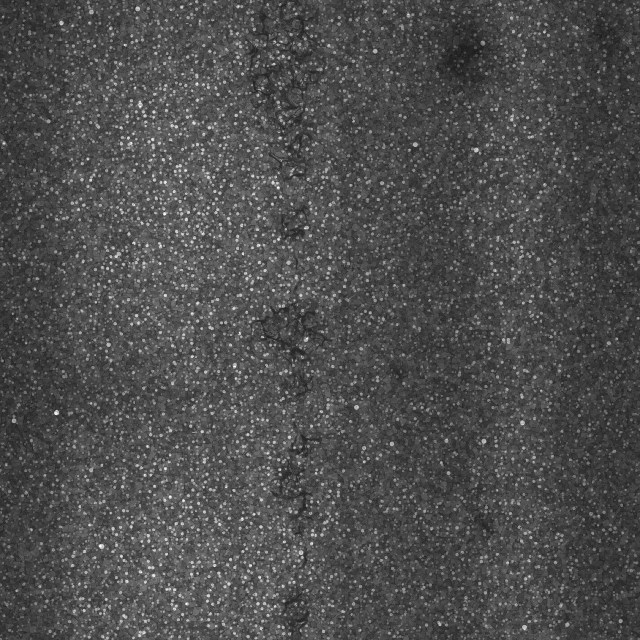
A WebGL 2 fragment shader for this texture:

```glsl
#version 300 es
precision highp float;
// Worn grey asphalt with vertical tyre bands, bright grit and a cracked central seam.
uniform vec2 u_resolution;
out vec4 fragColor;

vec3 hash3(vec2 p) {
  vec3 q = fract(p.xyx * vec3(0.1031, 0.1030, 0.0973));
  q += dot(q, q.yxz + 33.33);
  return fract((q.xxy + q.yzz) * q.zyx);
}

// Cellular noise: nearest distance, second distance, two random values of the cell.
vec4 cells(vec2 p) {
  vec2 base = floor(p), id = base;
  float near = 9.0, next = 9.0;
  for (int j = -1; j <= 1; j++)
    for (int i = -1; i <= 1; i++) {
      vec2 cell = base + vec2(i, j);
      float d = length(cell + 0.1 + 0.8 * hash3(cell).xy - p);
      if (d < near) { next = near; near = d; id = cell; }
      else next = min(next, d);
    }
  vec3 r = hash3(id + 57.0);
  return vec4(near, next, r.xy);
}

float bell(float x, float centre, float width) {
  float t = (x - centre) / width;
  return exp(-t * t);
}

float blot(vec2 p, vec2 centre, vec2 radius) {
  vec2 q = (p - centre) / radius;
  return exp(-dot(q, q));
}

// Layered sines that roughen outlines.
vec2 ripple(vec2 p) {
  return sin(p.yx * 73.0 + 2.0 * sin(p * 41.0)) * 0.0045
       + sin(p.yx * 211.0 + 2.0 * sin(p * 157.0)) * 0.0019
       + sin(p.yx * 467.0 + p * 283.0) * 0.0009;
}

// Broad light and dark bands of the road.
float roadTone(vec2 p) {
  float tone = 0.222 + 0.095 * bell(p.x, 0.27, 0.17) + 0.07 * bell(p.x, 0.46, 0.085);
  tone += 0.035 * bell(p.x, 0.59, 0.08) + 0.065 * bell(p.x, 0.81, 0.075);
  tone += 0.018 * bell(p.x, 0.70, 0.10) + 0.025 * bell(p.x, 0.125, 0.025);
  tone -= 0.018 * bell(p.x, 0.545, 0.012);
  tone += 0.03 * blot(p, vec2(0.27, 0.68), vec2(0.16, 0.20));
  tone += 0.03 * blot(p, vec2(0.25, 0.12), vec2(0.18, 0.12));
  tone -= 0.035 * blot(p, vec2(0.16, 0.38), vec2(0.16, 0.07));
  tone -= 0.03 * blot(p, vec2(0.20, 1.0), vec2(0.30, 0.10));
  tone -= 0.02 * blot(p, vec2(0.74, 0.40), vec2(0.10, 0.20));
  return tone;
}

// Oily stains on the right lane, with ragged borders.
float stains(vec2 p) {
  vec2 q = p + ripple(p) * 1.5;
  float s = 0.42 * blot(q, vec2(0.728, 0.915), vec2(0.055, 0.055));
  s += 0.42 * blot(q, vec2(0.757, 0.181), vec2(0.019, 0.021));
  s += 0.30 * blot(q, vec2(0.950, 0.945), vec2(0.018, 0.045));
  return s + 0.30 * blot(q, vec2(0.618, 0.414), vec2(0.010, 0.012));
}

// Regions of broken surface: centre xy, radius xy.
const vec4 BROKEN[9] = vec4[9](
  vec4(0.443, 0.905, 0.068, 0.140), vec4(0.453, 0.785, 0.042, 0.080),
  vec4(0.462, 0.650, 0.026, 0.035), vec4(0.452, 0.478, 0.070, 0.060),
  vec4(0.468, 0.400, 0.032, 0.034), vec4(0.479, 0.303, 0.025, 0.018),
  vec4(0.456, 0.245, 0.037, 0.045), vec4(0.470, 0.185, 0.022, 0.030),
  vec4(0.462, 0.040, 0.020, 0.055));

float brokenMask(vec2 p) {
  float m = 0.0;
  for (int i = 0; i < 9; i++) {
    float d = length((p - BROKEN[i].xy) / BROKEN[i].zw);
    m = max(m, 1.0 - smoothstep(0.45, 1.15, d));
  }
  return m;
}

float crackNet(vec2 p, float scale, float width) {
  vec4 c = cells(p * scale);
  return 1.0 - smoothstep(width * 0.35, width + 0.04, c.y - c.x);
}

// One wandering crack that links the broken regions.
float seam(vec2 p) {
  float sway = 0.009 * sin(15.0 * p.y - 0.93) * (1.0 - smoothstep(0.40, 0.58, p.y));
  float x = 0.463 + sway + 0.003 * sin(p.y * 61.0);
  float patchy = 0.65 + 0.35 * sin(p.y * 47.0 + 2.0 * sin(p.y * 113.0));
  float line = 1.0 - smoothstep(0.0008, 0.0035, abs(p.x - x));
  return line * patchy * (1.0 - smoothstep(0.62, 0.68, p.y));
}

// Scattered bright chips; share is the fraction of cells that hold one.
float chips(vec2 p, float scale, float radius, float share, float px) {
  vec4 c = cells(p * scale);
  float r = radius * (0.6 + 0.7 * c.w), soft = px * scale * 0.6;
  float disc = 1.0 - smoothstep(r - soft, r + soft, c.x);
  return disc * step(c.z, share) * (0.35 + 0.65 * c.w);
}

void main() {
  vec2 p = gl_FragCoord.xy / u_resolution;
  float px = 1.0 / min(u_resolution.x, u_resolution.y);
  float tone = roadTone(p);

  // Packed stones and fine grit
  vec4 stone = cells(p * 105.0 + ripple(p) * 60.0);
  vec4 grit = cells(p * 235.0 + 19.0);
  float gap = smoothstep(0.0, 0.22, stone.y - stone.x);
  float grey = tone * (0.76 + 0.32 * stone.z * stone.z + 0.36 * grit.z) * mix(0.84, 1.0, gap);

  // Bright mineral chips, denser on the pale bands
  float pale = smoothstep(0.18, 0.40, tone);
  grey += chips(p, 118.0, 0.24, 0.25 + 0.40 * pale, px) * (0.22 + 0.28 * pale);
  grey += chips(p + 0.37, 178.0, 0.25, 0.22 + 0.20 * pale, px) * 0.20;
  grey += chips(p + 0.71, 24.0, 0.075, 0.10, px) * 0.50;

  // Cracks and stains
  vec2 q = p + ripple(p);
  float broken = brokenMask(q);
  float crack = crackNet(q, 36.0, 0.15) * smoothstep(0.05, 0.55, broken);
  crack = max(crack, 0.8 * crackNet(q + 0.23, 67.0, 0.13) * broken * broken);
  crack = max(crack, seam(q));
  crack *= 0.72 + 0.28 * sin(p.x * 91.0 + 3.0 * sin(p.y * 67.0));
  grey *= (1.0 - 0.10 * broken) * (1.0 - stains(p));
  grey = mix(grey, 0.12 + 0.05 * grit.z, 0.85 * crack);

  fragColor = vec4(vec3(clamp(grey, 0.0, 1.0)), 1.0);
}
```
